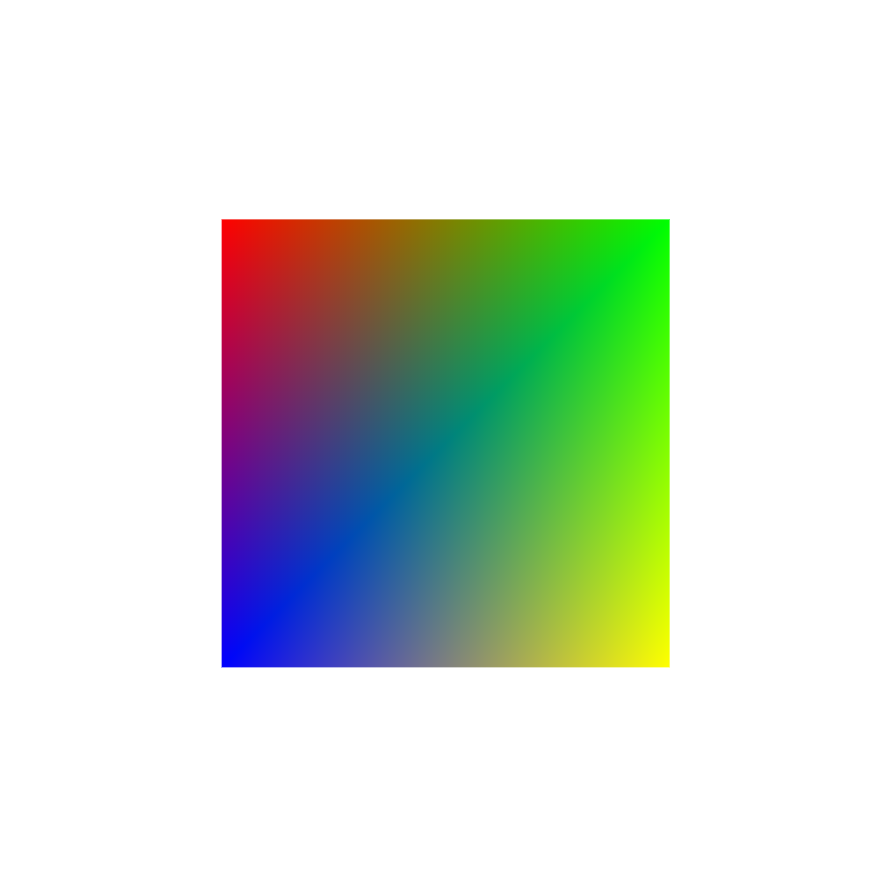
A three.js fragment shader for this background:

```glsl
// A square of two triangles blending red, green, blue and yellow corners on white.
varying vec2 vUv;

const vec3 PAPER = vec3(1.0);
const vec3 RED = vec3(1.0, 0.0, 0.0);
const vec3 GREEN = vec3(0.0, 1.0, 0.0);
const vec3 BLUE = vec3(0.0, 0.0, 1.0);
const vec3 YELLOW = vec3(1.0, 1.0, 0.0);

const vec2 SQUARE_CENTER = vec2(0.4974, 0.5052);
const float SQUARE_HALF_SIZE = 0.25;
const float EDGE_SOFTNESS = 0.001;

// Signed distance to an axis-aligned box.
float boxDistance(vec2 p, vec2 halfSize) {
  vec2 d = abs(p) - halfSize;
  return length(max(d, 0.0)) + min(max(d.x, d.y), 0.0);
}

// Linear blend of a triangle: a corner colour plus two edge weights.
vec3 triangleBlend(vec3 corner, vec3 alongX, vec3 alongY, vec2 weight) {
  return corner * (1.0 - weight.x - weight.y) + alongX * weight.x + alongY * weight.y;
}

// Two triangles sharing the diagonal from lower left to upper right.
vec3 cornerGradient(vec2 st) {
  vec2 fromRed = vec2(st.x, 1.0 - st.y);
  vec2 fromYellow = vec2(1.0 - st.x, st.y);
  vec3 upper = triangleBlend(RED, GREEN, BLUE, fromRed);
  vec3 lower = triangleBlend(YELLOW, BLUE, GREEN, fromYellow);
  return st.y > st.x ? upper : lower;
}

void main() {
  vec2 local = vUv - SQUARE_CENTER;
  vec2 st = clamp(local / (2.0 * SQUARE_HALF_SIZE) + 0.5, 0.0, 1.0);

  // Lay the gradient square over the paper.
  float distanceToEdge = boxDistance(local, vec2(SQUARE_HALF_SIZE));
  float coverage = 1.0 - smoothstep(-EDGE_SOFTNESS, EDGE_SOFTNESS, distanceToEdge);
  gl_FragColor = vec4(mix(PAPER, cornerGradient(st), coverage), 1.0);
}
```
